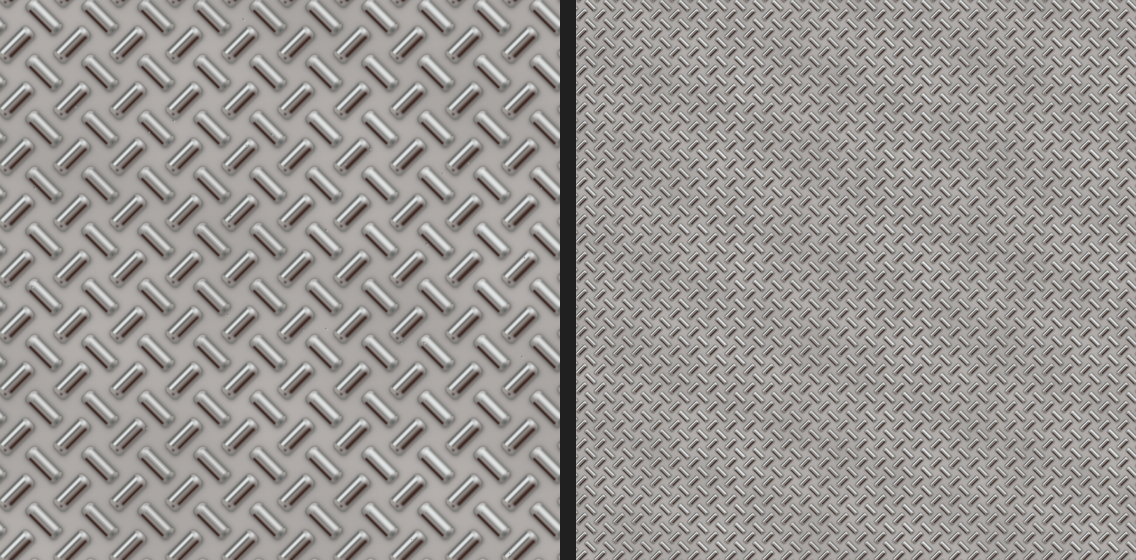
Left: one tile. Right: repeated 3 by 3.
A WebGL 1 fragment shader for this texture:

```glsl
precision highp float;
uniform vec2 u_resolution;

const float REPEATS = 10.0;
const float SPECK_GRID = 40.0;
const float TAU = 6.2831853;
const vec2 BAR_HALF = vec2(0.372, 0.142);
const float BAR_CORNER = 0.085;
const vec2 FALLING_CENTER = vec2(0.782, 0.712);
const vec2 RISING_CENTER = vec2(0.285, 0.215);

const vec3 PLATE = vec3(0.685, 0.668, 0.655);
const vec3 BODY = vec3(0.60, 0.585, 0.57);
const vec3 SHINE = vec3(0.89, 0.905, 0.91);
const vec3 STEEL_DARK = vec3(0.33, 0.35, 0.34);
const vec3 BROWN = vec3(0.22, 0.125, 0.105);

float hash(vec2 p) {
  return fract(sin(dot(p, vec2(41.3, 289.1))) * 4375.85);
}

float roundedBox(vec2 p, vec2 halfSize, float corner) {
  vec2 q = abs(p) - halfSize + corner;
  return length(max(q, 0.0)) + min(max(q.x, q.y), 0.0) - corner;
}

// Soft line along x, centred on c
float streak(vec2 p, vec2 c, float halfLength, float width) {
  vec2 q = p - c;
  q.x = max(abs(q.x) - halfLength, 0.0);
  return exp(-dot(q, q) / (width * width));
}

// Layered sines that wrap on the unit square
float drift(vec2 uv) {
  return 0.5 * sin(TAU * (uv.x + 2.0 * uv.y) + 1.3)
       + 0.3 * sin(TAU * (3.0 * uv.x - uv.y) + 0.4)
       + 0.2 * sin(TAU * (2.0 * uv.x + 5.0 * uv.y));
}

vec2 cellPoint(vec2 grid, vec2 center) {
  return fract(grid - center + 0.5) - 0.5;
}

vec2 cellId(vec2 grid, vec2 center) {
  return mod(floor(grid - center + 0.5), REPEATS);
}

// Bar coordinates: x along the bar, y toward its lit side
vec2 toBar(vec2 p, vec2 along) {
  return vec2(dot(p, along), dot(p, vec2(-along.y, along.x)));
}

vec3 shadeFalling(vec2 p, float gloss) {
  vec3 c = BODY * (1.0 + 0.9 * p.y);
  c = mix(c, STEEL_DARK, 0.6 * streak(p, vec2(0.02, 0.112), 0.28, 0.018));
  c = mix(c, SHINE, (0.88 + 0.12 * gloss) * streak(p, vec2(-0.01, 0.045), 0.265, 0.044 + 0.014 * gloss));
  c = mix(c, STEEL_DARK, 0.3 * streak(p, vec2(0.01, -0.03), 0.23, 0.015));
  c = mix(c, BROWN, 0.95 * streak(p, vec2(0.02, -0.108), 0.25, 0.027));
  c = mix(c, SHINE, 0.65 * streak(p, vec2(-0.315, 0.01), 0.0, 0.055));
  return mix(c, STEEL_DARK, 0.75 * streak(p, vec2(0.34, -0.015), 0.0, 0.055));
}

vec3 shadeRising(vec2 p, float gloss) {
  vec3 c = BODY * (1.0 + 0.5 * p.y);
  c = mix(c, STEEL_DARK, 0.8 * streak(p, vec2(0.0, 0.112), 0.28, 0.02));
  c = mix(c, STEEL_DARK, 0.75 * streak(p, vec2(-0.01, 0.018), 0.25, 0.019));
  c = mix(c, SHINE, streak(p, vec2(0.0, 0.064), 0.27, 0.027 + 0.005 * gloss));
  c = mix(c, BROWN, 0.35 * streak(p, vec2(0.02, -0.075), 0.22, 0.055));
  c = mix(c, BROWN, 0.9 * streak(p, vec2(0.02, -0.09), 0.23, 0.03 + 0.007 * gloss));
  c = mix(c, SHINE, 0.85 * streak(p, vec2(0.315, 0.015), 0.0, 0.06));
  return mix(c, BROWN, 0.6 * streak(p, vec2(-0.315, -0.045), 0.0, 0.027));
}

float contactShade(vec2 p, vec2 along) {
  float d = roundedBox(toBar(p - vec2(0.01, -0.025), along), BAR_HALF, BAR_CORNER);
  return 1.0 - 0.26 * exp(-max(d, 0.0) / 0.032);
}

vec3 addBar(vec3 color, vec3 metal, float d, float aa) {
  metal = mix(metal, STEEL_DARK, 0.4 * exp(-d * d / 0.0003));
  return mix(color, metal, 1.0 - smoothstep(-aa, aa, d));
}

// Sparse pits, each beside a tiny glint
vec3 addSpecks(vec3 color, vec2 uv, float aa) {
  vec2 grid = uv * SPECK_GRID;
  vec2 id = mod(floor(grid), SPECK_GRID);
  vec2 offset = 0.25 + 0.5 * vec2(hash(id + 3.7), hash(id + 8.2));
  vec2 p = fract(grid) - offset;
  float present = step(0.985, hash(id));
  float radius = 0.03 + 0.03 * hash(id + 5.1);
  float pit = 1.0 - smoothstep(radius - aa, radius + aa, length(p));
  float glint = 1.0 - smoothstep(radius - aa, radius + aa, length(p - vec2(0.08, -0.07)));
  color = mix(color, SHINE, 0.35 * present * glint);
  return mix(color, STEEL_DARK, 0.55 * present * pit);
}

void main() {
  vec2 uv = gl_FragCoord.xy / u_resolution;
  vec2 grid = uv * REPEATS;
  float pixel = 1.0 / min(u_resolution.x, u_resolution.y);
  float aa = 0.9 * REPEATS * pixel;
  vec2 fallingAxis = vec2(0.70711, -0.70711);
  vec2 risingAxis = vec2(0.70711);

  vec2 fallingCell = cellPoint(grid, FALLING_CENTER);
  vec2 risingCell = cellPoint(grid, RISING_CENTER);
  vec2 falling = toBar(fallingCell, fallingAxis);
  vec2 rising = toBar(risingCell, risingAxis);

  // Gloss varies from bar to bar and slowly over the sheet
  float sheet = 0.4 * drift(uv) - 0.6 * cos(TAU * (uv.x - 0.3));
  float fallingGloss = sheet + 0.5 * hash(cellId(grid, FALLING_CENTER)) - 0.25;
  float risingGloss = sheet + 0.5 * hash(cellId(grid, RISING_CENTER) + 20.0) - 0.25;

  // Plate with soft contact shadows
  vec3 color = PLATE * (1.0 + 0.035 * drift(uv));
  color *= contactShade(fallingCell, fallingAxis) * contactShade(risingCell, risingAxis);

  // Raised bars
  color = addBar(color, shadeFalling(falling, fallingGloss), roundedBox(falling, BAR_HALF, BAR_CORNER), aa);
  color = addBar(color, shadeRising(rising, risingGloss), roundedBox(rising, BAR_HALF, BAR_CORNER), aa);

  gl_FragColor = vec4(addSpecks(color, uv, SPECK_GRID * pixel), 1.0);
}
```
